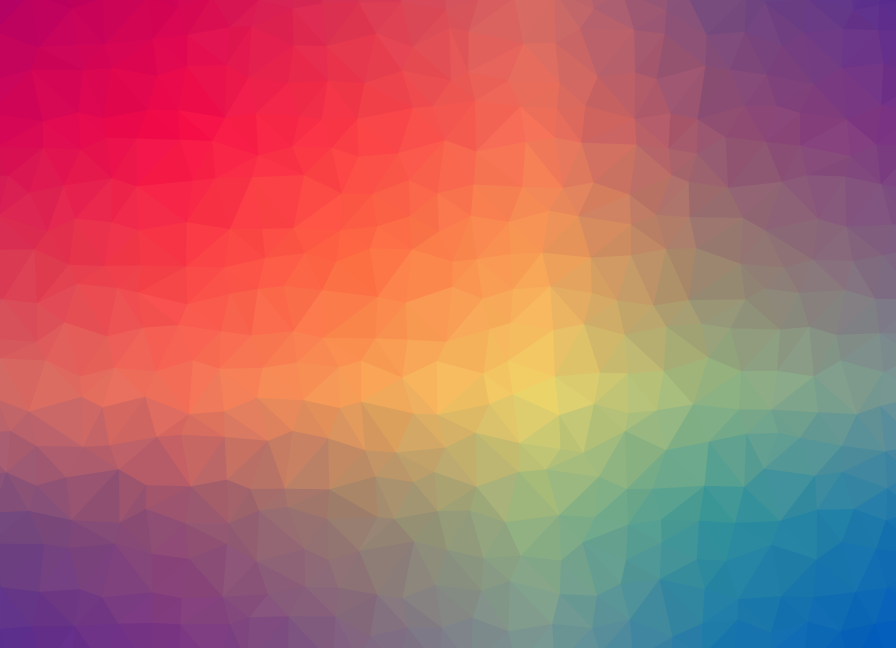
A WebGL 2 fragment shader for this background:

```glsl
#version 300 es
precision highp float;
// Low-poly gradient mesh: a jittered grid is split into triangles, each filled
// with one flat colour. The colour averages one six-stop palette read across
// the canvas with the same palette read down it, at the triangle's centre.

uniform vec2 u_resolution;
out vec4 outColor;

const float ROWS = 17.6;

vec2 hash2(vec2 p) {
    vec2 s = vec2(dot(p, vec2(127.1, 311.7)), dot(p, vec2(269.5, 183.3)));
    return fract(sin(s) * 43758.55);
}

float cross2(vec2 a, vec2 b) { return a.x * b.y - a.y * b.x; }

// Magenta, red, orange, yellow, teal, blue at even steps
vec3 palette(float t) {
    vec3 stops[6] = vec3[6](
        vec3(0.70, 0.00, 0.38), vec3(0.965, 0.05, 0.28), vec3(0.995, 0.42, 0.26),
        vec3(0.95, 0.84, 0.41), vec3(0.20, 0.58, 0.60), vec3(0.00, 0.35, 0.74));
    float s = clamp(t, 0.0, 1.0) * 5.0;
    int i = min(int(s), 4);
    return mix(stops[i], stops[i + 1], s - float(i));
}

// Grid corner moved off its lattice place
vec2 corner(vec2 cell) {
    return cell + 0.6 * (hash2(cell) - 0.5);
}

// Signed distance to the line a-b, positive on the inner side
float edge(vec2 p, vec2 a, vec2 b) {
    return cross2(b - a, p - a) / length(b - a);
}

// Facet colour in rgb, weighted by its smooth coverage in a
vec4 facet(vec2 p, vec2 a, vec2 b, vec2 c, vec2 extent, float pixel) {
    float inside = min(edge(p, a, b), min(edge(p, b, c), edge(p, c, a)));
    float cover = clamp(inside / pixel + 0.5, 0.0, 1.0);
    vec2 centre = (a + b + c) / 3.0;
    vec2 t = centre / extent;
    vec3 colour = 0.5 * (palette(t.x) + palette(t.y));
    colour += 0.016 * (hash2(floor(centre * 16.0)).x - 0.5);
    return vec4(colour, 1.0) * cover;
}

void main() {
    // Grid space: y runs down from the top edge, cells are square
    float pixel = ROWS / u_resolution.y;
    vec2 extent = u_resolution * pixel;
    vec2 p = vec2(gl_FragCoord.x, u_resolution.y - gl_FragCoord.y) * pixel;
    vec2 home = floor(p);
    vec4 sum = vec4(0.0);

    for (int j = -1; j <= 1; j++) {
        for (int i = -1; i <= 1; i++) {
            vec2 cell = home + vec2(i, j);
            vec2 a = corner(cell);
            vec2 b = corner(cell + vec2(1, 0));
            vec2 c = corner(cell + vec2(1, 1));
            vec2 d = corner(cell + vec2(0, 1));

            // Delaunay choice of diagonal: sign of sin(angle b + angle d)
            float turn = cross2(c - b, a - b) * dot(a - d, c - d)
                       + dot(a - b, c - b) * cross2(a - d, c - d);
            if (turn > 0.0) {
                sum += facet(p, a, b, c, extent, pixel);
                sum += facet(p, a, c, d, extent, pixel);
            } else {
                sum += facet(p, a, b, d, extent, pixel);
                sum += facet(p, b, c, d, extent, pixel);
            }
        }
    }
    outColor = vec4(sum.rgb / max(sum.a, 0.0001), 1.0);
}
```
